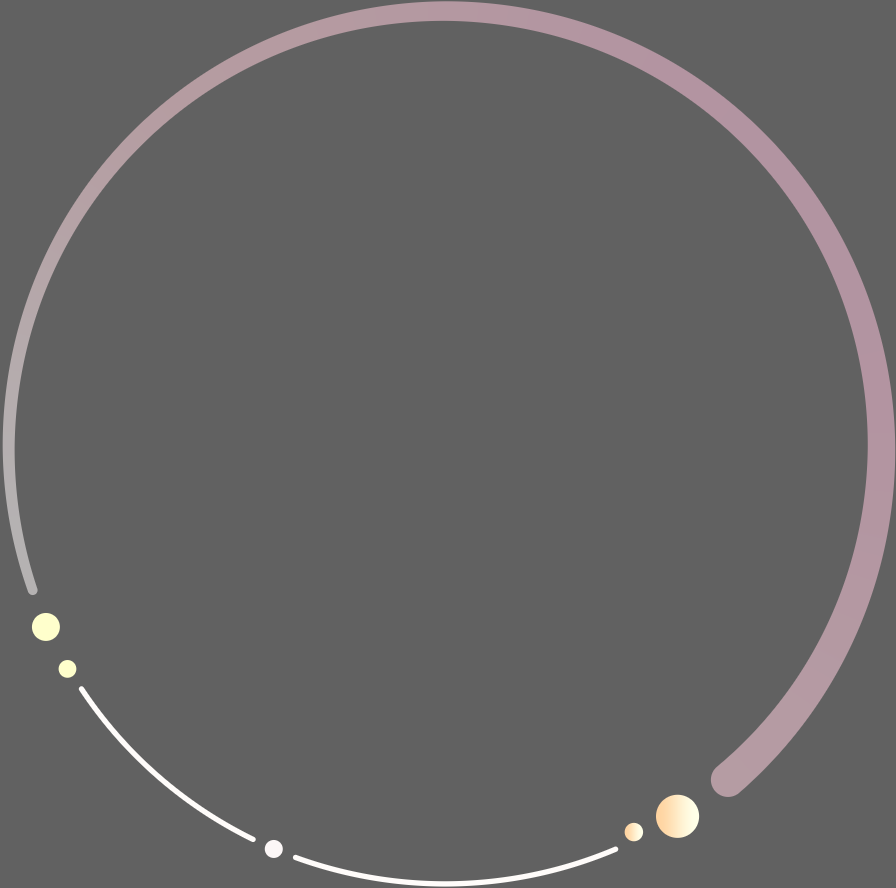
Reproduce this background procedurally as a WebGL 1 fragment shader.

```glsl
precision highp float;
// Draws a tapering pink ring on grey, closed by thin white arcs and small glossy dots.
uniform vec2 u_resolution;

const float TAU = 6.283185;

// Distance to an arc of the unit circle (x) and progress along it (y).
// Angles run clockwise from the left.
vec2 arc(vec2 p, float start, float sweep) {
  float along = mod(atan(p.y, -p.x) - start, TAU);
  if (along > 0.5 * (sweep + TAU)) along = 0.0;
  along = min(along, sweep);
  float angle = start + along;
  return vec2(distance(p, vec2(-cos(angle), sin(angle))), along / sweep);
}

// Smooth coverage of a signed distance, one pixel wide.
float cover(float d, float pixel) {
  return clamp(0.5 - d / pixel, 0.0, 1.0);
}

void dot2(inout vec3 color, vec2 p, vec2 center, float radius, vec3 left, vec3 right, float pixel) {
  vec2 q = (p - center) / radius;
  vec3 fill = mix(left, right, smoothstep(-1.0, 0.9, q.x));
  color = mix(color, fill, cover(length(p - center) - radius, pixel));
}

void main() {
  // Ring radius is the unit of length
  float pixel = 2.0347 / u_resolution.y;
  vec2 p = (gl_FragCoord.xy - 0.5 * u_resolution) * pixel + vec2(0.0067, 0.008);
  vec3 color = vec3(0.38);

  // Pink band, widening clockwise
  vec2 band = arc(p, -0.333, 4.34);
  float t = band.y;
  float halfWidth = 0.0112 + t * (0.0347 + t * (-0.032 + t * 0.0254));
  vec3 pink = mix(vec3(0.71, 0.70, 0.70), vec3(0.71, 0.61, 0.63), smoothstep(0.0, 0.32, t));
  pink = mix(pink, vec3(0.70, 0.58, 0.63), smoothstep(0.3, 0.6, t));
  pink = mix(pink, vec3(0.71, 0.61, 0.64), smoothstep(0.75, 1.0, t));
  color = mix(color, pink, cover(band.x - halfWidth, pixel));

  // Thin white arcs
  float thin = min(arc(p, 4.311, 0.751).x, arc(p, 5.168, 0.529).x);
  color = mix(color, vec3(1.0, 0.99, 0.98), cover(thin - 0.0061, pixel));

  // Dots in the gaps
  vec3 lemon = vec3(1.0, 1.0, 0.8);
  vec3 white = vec3(0.99, 0.97, 0.97);
  vec3 peach = vec3(1.0, 0.83, 0.63);
  vec3 cream = vec3(1.0, 1.0, 0.91);
  dot2(color, p, vec2(-0.9146, -0.4112), 0.0320, lemon, lemon, pixel);
  dot2(color, p, vec2(-0.8652, -0.5073), 0.0203, lemon, lemon, pixel);
  dot2(color, p, vec2(-0.3925, -0.9199), 0.0206, white, white, pixel);
  dot2(color, p, vec2(0.4326, -0.8812), 0.0211, peach, cream, pixel);
  dot2(color, p, vec2(0.5327, -0.8451), 0.0494, peach, cream, pixel);

  gl_FragColor = vec4(color, 1.0);
}
```
